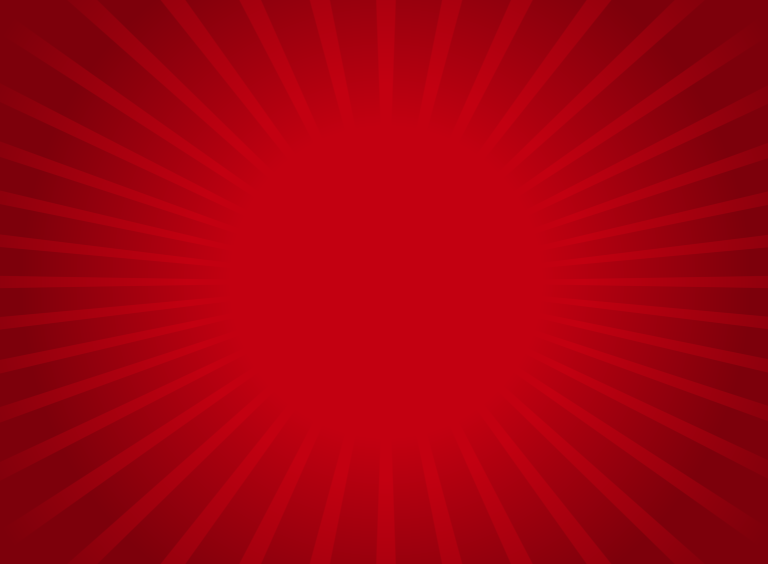
Write a Shadertoy shader that draws this background.

```glsl
// Red sunburst: forty soft rays around a flat bright disc, darkening to the corners.

const float TAU = 6.2831853;
const vec3 BRIGHT_RED = vec3(0.765, 0.0, 0.066);
const vec3 DARK_RED = vec3(0.492, 0.0, 0.043);

// Linear ramp from 0 at the inner radius to 1 at the outer radius.
float ramp(float inner, float outer, float radius) {
    return clamp((radius - inner) / (outer - inner), 0.0, 1.0);
}

// Coverage of evenly spaced wedges; fill is the covered share of each sector.
float rayMask(vec2 p, float count, float fill, float pixel) {
    float sector = TAU / count;
    float turn = atan(p.y, p.x) / sector;
    float offset = abs(fract(turn + 0.5) - 0.5);
    float edgeDistance = (offset - 0.5 * fill) * sector * length(p);
    return 1.0 - smoothstep(-pixel, pixel, edgeDistance);
}

// Red that falls from bright to dark between two radii.
vec3 radialRed(float radius, float inner, float outer) {
    return mix(BRIGHT_RED, DARK_RED, ramp(inner, outer, radius));
}

void mainImage(out vec4 fragColor, in vec2 fragCoord) {
    // Canvas-height units around the burst centre
    vec2 centre = vec2(0.5026, 0.5) * iResolution.xy;
    vec2 p = (fragCoord - centre) / iResolution.y;
    float radius = length(p);

    // Backdrop darkens sooner than the rays
    vec3 backdrop = radialRed(radius, 0.275, 0.645);
    vec3 rayColour = radialRed(radius, 0.350, 0.807);

    // Vertical stretch crowds the rays toward the horizontal
    vec2 stretched = p * vec2(1.0, 1.0 / 0.675);
    float rays = rayMask(stretched, 40.0, 0.30, 1.0 / iResolution.y);

    fragColor = vec4(mix(backdrop, rayColour, rays), 1.0);
}
```
